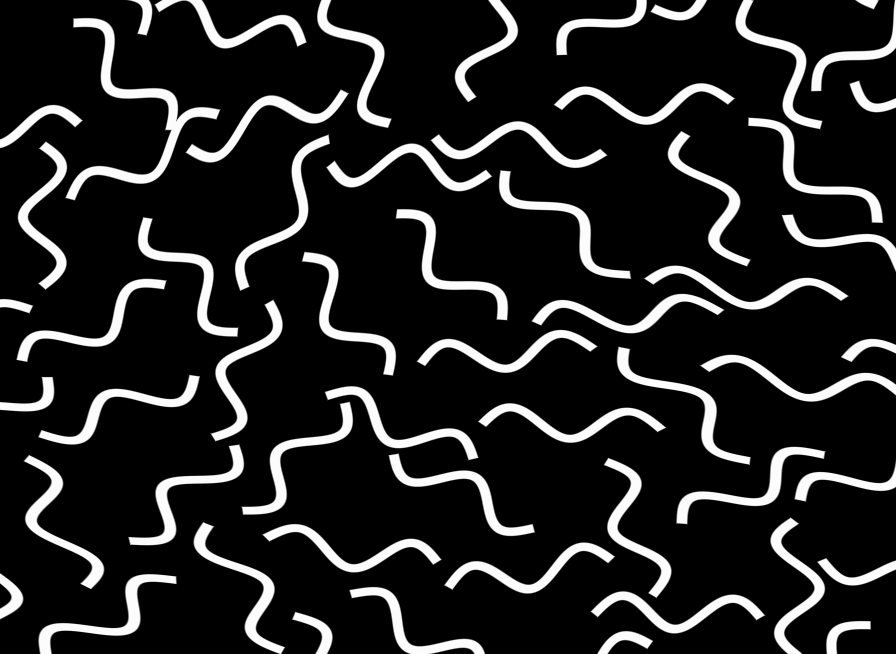
Give the GLSL for this pattern, as a Shadertoy shader.

```glsl
const float PI = 3.14159;
const float HALF_LENGTH = 0.69;
const float AMPLITUDE = 0.16;
const float FREQUENCY = 1.5 * PI / HALF_LENGTH;

float hash(vec2 p) {
    return fract(sin(dot(p, vec2(127.1, 311.7))) * 43758.5453);
}

vec2 heading(float angle) {
    return vec2(cos(angle), sin(angle));
}

vec2 toLocal(vec2 p, vec2 dir) {
    return vec2(dot(p, dir), dot(p, vec2(-dir.y, dir.x)));
}

// Even sites lean off the diagonals, so their tips miss each other
vec2 evenHeading(vec2 site) {
    float quarter = floor(4.0 * hash(site + 3.7));
    float side = hash(site + 9.2) < 0.5 ? -1.0 : 1.0;
    float lean = mix(0.26, 0.7, hash(site + 5.3));
    return heading(PI * (0.25 + 0.5 * quarter) + side * lean);
}

// Rough distance to a wave, used to test the free room
float roughDistance(vec2 p, vec2 dir) {
    vec2 q = toLocal(p, dir);
    float x = clamp(q.x, -HALF_LENGTH, HALF_LENGTH);
    return length(vec2(q.x - x, 0.75 * (q.y - AMPLITUDE * cos(FREQUENCY * x))));
}

// Odd sites keep the roomiest of several random poses: xy offset, zw heading
vec4 oddPose(vec2 site) {
    vec2 steps[4] = vec2[4](vec2(1, 0), vec2(0, 1), vec2(-1, 0), vec2(0, -1));
    vec2 around[4];
    for (int n = 0; n < 4; n++) around[n] = evenHeading(site + steps[n]);

    vec4 best = vec4(0, 0, 1, 0);
    float bestRoom = -1e3;
    for (int i = 0; i < 24; i++) {
        vec2 seed = site + float(i) * vec2(0.37, 0.73);
        vec2 dir = heading(2.0 * PI * hash(seed + 1.1));
        vec2 offset = 0.4 * (vec2(hash(seed + 2.3), hash(seed + 4.9)) - 0.5);

        // Both tips stay inside the diamond around the site
        vec2 tipA = abs(toLocal(offset + HALF_LENGTH * dir, vec2(0.7071)));
        vec2 tipB = abs(toLocal(offset - HALF_LENGTH * dir, vec2(0.7071)));
        vec2 reach = max(tipA, tipB);
        float room = 6.0 * (0.76 - max(reach.x, reach.y));

        for (int k = -3; k <= 3; k++) {
            if (room < bestRoom) break;
            float x = HALF_LENGTH * float(k) / 3.0;
            float y = AMPLITUDE * cos(FREQUENCY * x);
            vec2 p = offset + x * dir + y * vec2(-dir.y, dir.x);
            for (int n = 0; n < 4; n++)
                room = min(room, roughDistance(p - steps[n], around[n]));
        }
        if (room > bestRoom) {
            bestRoom = room;
            best = vec4(offset, dir);
        }
    }
    return best;
}

// Signed distance to a wavy stroke with square-cut ends
float waveStroke(vec2 p, float halfWidth) {
    float t = p.x;
    float slope = 0.0;
    for (int i = 0; i < 4; i++) {
        slope = -AMPLITUDE * FREQUENCY * sin(FREQUENCY * t);
        float lift = AMPLITUDE * cos(FREQUENCY * t) - p.y;
        t -= (t - p.x + lift * slope) / (1.0 + slope * slope);
    }
    float across = length(p - vec2(t, AMPLITUDE * cos(FREQUENCY * t)));
    float pastEnd = (abs(t) - HALF_LENGTH) * sqrt(1.0 + slope * slope);
    return max(across - halfWidth, pastEnd);
}

void mainImage(out vec4 fragColor, in vec2 fragCoord) {
    // Sideways stretch, turned lattice and a gentle bend
    float cellSize = 0.155;
    vec2 p = fragCoord / iResolution.y / vec2(1.23, 1.0) / cellSize;
    p = toLocal(p, heading(0.4)) + 20.0;
    p += 0.18 * sin(p.yx * vec2(0.9, 1.1) + vec2(0.5, 2.0));

    // Only the four surrounding sites can reach this point
    float d = 1e3;
    for (int j = 0; j < 2; j++)
    for (int i = 0; i < 2; i++) {
        vec2 site = floor(p) + vec2(i, j);
        bool isOdd = mod(site.x + site.y, 2.0) > 0.5;
        vec4 pose = isOdd ? oddPose(site) : vec4(0.0, 0.0, evenHeading(site));
        d = min(d, waveStroke(toLocal(p - site - pose.xy, pose.zw), 0.041));
    }

    float soft = 0.8 / (cellSize * iResolution.y);
    float ink = 1.0 - smoothstep(-soft, soft, d);
    fragColor = vec4(vec3(0.99 * ink), 1.0);
}
```
